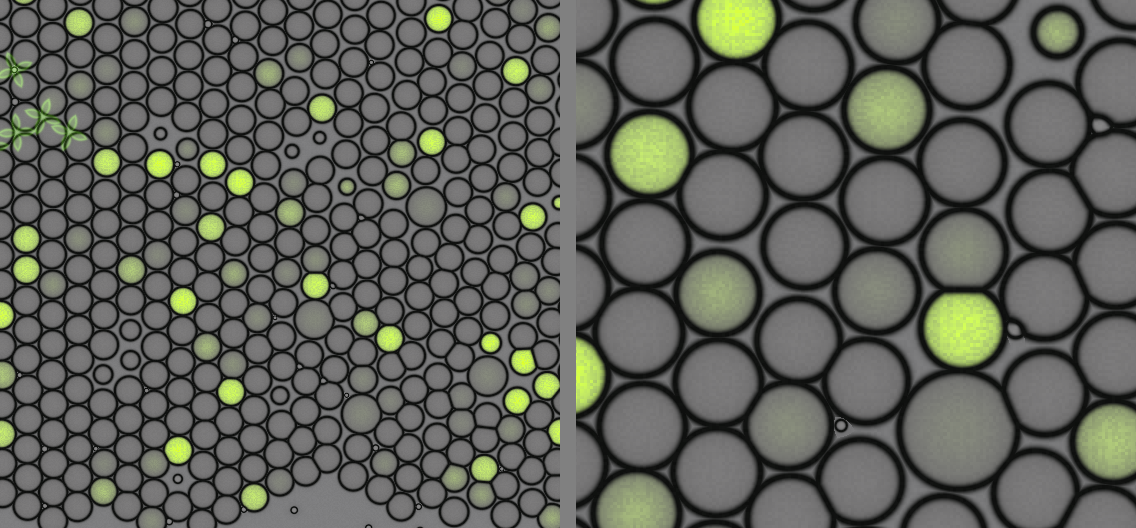
Left, the full canvas; right, a detail of the centre.
This pattern is drawn by a Shadertoy shader. Its source:

```glsl
// Packed monolayer of round grey droplets with dark rims, some glowing green.
// A bent, jittered hexagonal lattice places them; each point is shaded by the
// nearest droplet, and the runner-up flattens the contact between the two.

#define SPACING 0.0575     // droplet pitch as a share of canvas height
#define RADIUS 0.485       // droplet radius in pitches
#define BIG_RADIUS 0.65    // radius of the few oversized droplets
#define BIG_COUNT 4
#define RIM_WIDTH 0.05     // softness of the dark rim in pitches
#define BEND -0.003        // slow curvature of the lattice
#define BRIGHT_SHARE 0.062 // share of strongly glowing droplets
#define DIM_SHARE 0.045    // share of half glowing droplets
#define FAINT_SHARE 0.09   // share of barely glowing droplets
#define VACANCY 0.035      // share of sites left to small droplets

const vec3 BACKGROUND = vec3(0.495, 0.495, 0.50);
const vec3 DROPLET = vec3(0.472, 0.468, 0.470);
const vec3 RIM = vec3(0.06, 0.065, 0.06);

struct Drop { vec2 centre; float radius; float glow; float gap; };

float hash(vec2 p) {
    return fract(sin(dot(p, vec2(127.1, 311.7))) * 43758.5453);
}

vec2 hash2(vec2 p) {
    return vec2(hash(p), hash(p + 37.3));
}

// Conformal bend: turns the rows slowly without shearing them.
vec2 bend(vec2 q) {
    vec2 z = q - vec2(2.0, 9.0);
    return BEND * vec2(-2.0 * z.x * z.y, z.x * z.x - z.y * z.y);
}

vec2 latticeSite(vec2 id) {
    return vec2(0.866 * id.x, id.y + 0.5 * mod(id.x, 2.0));
}

float glowOf(vec2 id) {
    float pick = hash(id + 5.7), level = hash(id + 11.9);
    if (pick < BRIGHT_SHARE) return mix(0.75, 1.08, level);
    if (pick < BRIGHT_SHARE + DIM_SHARE) return mix(0.3, 0.6, level);
    if (pick < BRIGHT_SHARE + DIM_SHARE + FAINT_SHARE) return mix(0.07, 0.2, level);
    return 0.0;
}

// Droplet of one lattice site, pushed aside by the oversized ones.
Drop dropAt(vec2 id) {
    vec2 site = latticeSite(id);
    float loose = smoothstep(5.0, 14.0, site.x);
    float radius = RADIUS * (1.0 - 0.05 * hash(id + 2.3) - 0.03 * loose);
    float glow = glowOf(id);
    vec2 centre = site + bend(site) + (hash2(id) - 0.5) * mix(0.06, 0.2, loose);
    if (hash(id + 8.1) < VACANCY) radius = mix(0.14, 0.42, hash(id + 9.4));
    for (int i = 0; i < BIG_COUNT; i++) {
        vec2 bigId = floor(vec2(9.0, 3.0) + hash2(vec2(float(i), 4.2)) * vec2(11.0, 12.0));
        vec2 away = site - latticeSite(bigId);
        float reach = length(away);
        if (reach < 0.1) { radius = BIG_RADIUS; glow = 0.1; }
        else centre += 0.18 * away / reach * exp((1.0 - reach) / 1.2);
    }
    // Open bay along the lower border.
    float bay = (centre.x - 11.0) / 1.9;
    if (centre.y < 0.5 * hash(id + 6.6) + 1.3 * exp(-bay * bay)) radius = -1.0;
    return Drop(centre, radius, glow, 0.0);
}

void keepNearest(inout Drop best, inout float second, Drop d, vec2 q) {
    d.gap = length(q - d.centre) - d.radius;
    second = min(second, max(d.gap, best.gap));
    if (d.gap < best.gap) best = d;
}

// Four-petalled green flare of overlapping lenses.
float flare(vec2 v, float angle) {
    float c = cos(angle), s = sin(angle);
    v = abs(mat2(c, s, -s, c) * v);
    if (v.y > v.x) v = v.yx;
    float lens = length(vec2(v.x - 0.3, v.y + 0.3)) - 0.42;
    return 0.35 * (1.0 - smoothstep(-0.04, 0.04, lens)) + 0.5 * exp(-lens * lens / 0.002);
}

void mainImage(out vec4 fragColor, in vec2 fragCoord) {
    vec2 q = fragCoord / iResolution.y / SPACING;
    vec2 flat_q = q - bend(q);
    Drop best = Drop(vec2(0.0), 1.0, 0.0, 9.0);
    float second = 9.0, flares = 0.0;

    // Nearest droplets, with tiny satellites in the holes between them.
    float column = round(flat_q.x / 0.866);
    for (int i = -1; i <= 1; i++) {
        float x = column + float(i);
        float row = round(flat_q.y - 0.5 * mod(x, 2.0));
        for (int j = -1; j <= 1; j++) {
            vec2 id = vec2(x, row + float(j));
            Drop d = dropAt(id);
            if (d.radius > 0.0) keepNearest(best, second, d, q);
            vec2 hole = d.centre + vec2(0.577, 0.0);
            if (hash(id + 14.2) < 0.06)
                keepNearest(best, second, Drop(hole, mix(0.06, 0.13, hash(id + 3.9)), 0.0, 0.0), q);
            if (id.x < 8.0 && id.y > 9.0 && hash(id + 21.4) < 0.08)
                flares += flare(q - hole, 6.28 * hash(id + 17.0));
        }
    }

    // Body: grey fill plus the glow, strongest in the middle.
    float edge = max(best.gap, 0.5 * (best.gap - second));
    float t = min(length(q - best.centre) / best.radius, 1.0);
    float grain = hash(floor(q * SPACING * 480.0)) - 0.5;
    float profile = mix(exp(-2.0 * t * t), 1.0 - 0.35 * t * t, smoothstep(0.2, 0.8, best.glow));
    float glow = best.glow * profile * (1.0 + 0.25 * grain);
    vec3 body = DROPLET * (1.02 - 0.06 * t * t) + 0.08 * (1.0 - smoothstep(0.1, 0.25, best.radius));
    body += glow * vec3(0.33, 0.5, -0.12 * pow(glow, 5.0));
    vec3 color = mix(body, BACKGROUND, smoothstep(-0.05, 0.01, edge));

    // Dark rim with a soft inner shoulder.
    float width = min(RIM_WIDTH, 0.25 * best.radius);
    float rim = exp(-edge * edge / (width * width)) + 0.14 * exp(-abs(edge) / 0.09);
    color = mix(color, RIM, min(rim, 1.0));
    color += flares * vec3(0.2, 0.42, 0.04) + 0.02 * grain;
    fragColor = vec4(clamp(color, 0.0, 1.0), 1.0);
}
```
